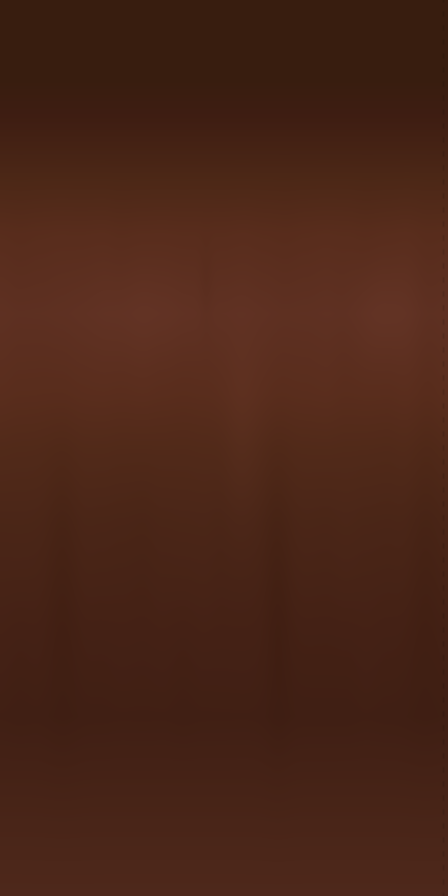
Write a WebGL 2 fragment shader that draws this background.

```glsl
#version 300 es
precision highp float;
// Dark polished wood: a vertical brown gradient with a soft sheen band,
// crossed by faint upright streaks. Built from colour stops, Gaussian
// lobes and stretched value noise.

uniform vec2 u_resolution;
out vec4 outColor;

// Gradient stops, by height from the bottom edge
const int STOPS = 12;
const float STOP_HEIGHT[STOPS] = float[](
    0.0, 0.08, 0.20, 0.30, 0.42, 0.50, 0.56, 0.65, 0.74, 0.80, 0.87, 0.91);
const vec3 STOP_COLOR[STOPS] = vec3[](
    vec3(0.306, 0.157, 0.106), vec3(0.286, 0.145, 0.094),
    vec3(0.251, 0.122, 0.078), vec3(0.267, 0.130, 0.082),
    vec3(0.290, 0.147, 0.090), vec3(0.318, 0.163, 0.098),
    vec3(0.349, 0.176, 0.112), vec3(0.368, 0.188, 0.131),
    vec3(0.345, 0.174, 0.110), vec3(0.298, 0.155, 0.088),
    vec3(0.243, 0.115, 0.071), vec3(0.220, 0.115, 0.059));

// Upright streaks: centre x, centre y, half width, half height
const int STREAKS = 7;
const vec4 STREAK_SHAPE[STREAKS] = vec4[](
    vec4(0.14, 0.35, 0.040, 0.16), vec4(0.62, 0.34, 0.030, 0.16),
    vec4(0.95, 0.36, 0.040, 0.16), vec4(0.54, 0.51, 0.040, 0.13),
    vec4(0.34, 0.65, 0.140, 0.06), vec4(0.86, 0.65, 0.070, 0.06),
    vec4(0.46, 0.68, 0.015, 0.05));
const float STREAK_GAIN[STREAKS] = float[](
    -0.6, -0.7, -0.6, 0.7, 0.7, 0.9, -0.5);
const vec3 STREAK_TINT = vec3(0.022, 0.015, 0.015);

const vec2 GRAIN_SCALE = vec2(22.0, 5.0);
const float GRAIN_GAIN = 0.35;

// Dotted right edge
const float EDGE_X = 0.990;
const float EDGE_WIDTH = 0.004;
const float EDGE_DOTS = 64.0;
const float EDGE_DARKNESS = 0.12;

float hash(vec2 p) {
    vec3 q = fract(vec3(p.xyx) * 0.1031);
    q += dot(q, q.yzx + 33.33);
    return fract((q.x + q.y) * q.z);
}

float valueNoise(vec2 p) {
    vec2 cell = floor(p);
    vec2 f = fract(p);
    f = f * f * (3.0 - 2.0 * f);
    float low = mix(hash(cell), hash(cell + vec2(1.0, 0.0)), f.x);
    float high = mix(hash(cell + vec2(0.0, 1.0)), hash(cell + 1.0), f.x);
    return mix(low, high, f.y);
}

vec3 baseGradient(float y) {
    vec3 color = STOP_COLOR[0];
    for (int i = 1; i < STOPS; i++) {
        float t = (y - STOP_HEIGHT[i - 1]) / (STOP_HEIGHT[i] - STOP_HEIGHT[i - 1]);
        color = mix(color, STOP_COLOR[i], clamp(t, 0.0, 1.0));
    }
    return color;
}

float streaks(vec2 uv) {
    float sum = 0.0;
    for (int i = 0; i < STREAKS; i++) {
        vec2 d = (uv - STREAK_SHAPE[i].xy) / STREAK_SHAPE[i].zw;
        sum += STREAK_GAIN[i] * exp(-dot(d, d));
    }
    return sum;
}

float dottedEdge(vec2 uv) {
    float line = 1.0 - smoothstep(0.0, EDGE_WIDTH, abs(uv.x - EDGE_X));
    float dots = smoothstep(0.2, 0.4, abs(fract(uv.y * EDGE_DOTS) - 0.5));
    return line * dots;
}

void main() {
    vec2 uv = gl_FragCoord.xy / u_resolution;
    vec3 color = baseGradient(uv.y);

    // Grain fades out towards the bottom and the plain top band
    float grainMask = smoothstep(0.10, 0.35, uv.y) * (1.0 - smoothstep(0.68, 0.84, uv.y));
    float grain = (valueNoise(uv * GRAIN_SCALE) - 0.5) * GRAIN_GAIN * grainMask;
    color += STREAK_TINT * (streaks(uv) + grain);

    color *= 1.0 - EDGE_DARKNESS * dottedEdge(uv);
    outColor = vec4(color, 1.0);
}
```
